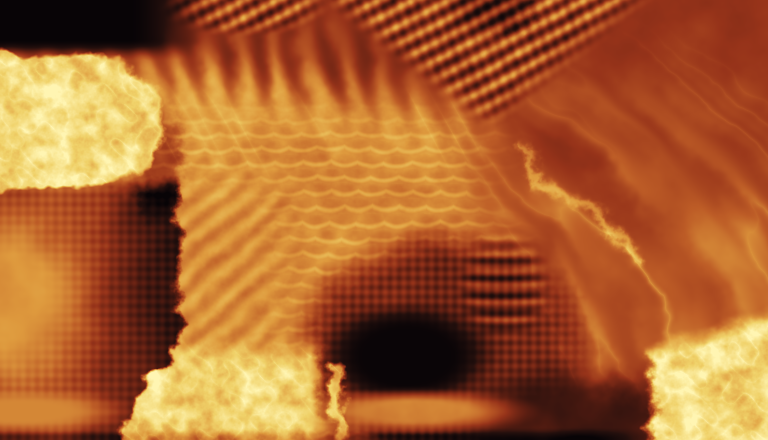
This background is drawn by a Shadertoy shader. Its source:

```glsl
// Abstract ember landscape: pale lobes, scaled amber hide, a dark hollow and woven ridges.

// Colour ramp, from cold to hot; heat is an index into it
const vec3 RAMP[8] = vec3[8](
    vec3(0.03, 0.015, 0.025), vec3(0.14, 0.06, 0.05), vec3(0.37, 0.12, 0.07),
    vec3(0.59, 0.20, 0.10), vec3(0.74, 0.36, 0.15), vec3(0.87, 0.60, 0.24),
    vec3(0.94, 0.82, 0.41), vec3(1.00, 0.96, 0.70));
const float BASE_HEAT = 3.1;
const float AMBER_HEAT = 4.85;
const float PALE_HEAT = 6.1;
const float HATCH_STEP = 0.041;
const float HATCH_SLOPE = 0.53;
const vec2 SCALE_SIZE = vec2(0.062, 0.034);
const float EDGE_ROUGHNESS = 0.05;
const float TAU = 6.2831853;

float hash(vec2 p) {
    vec3 q = fract(p.xyx * vec3(0.1031, 0.1030, 0.0973));
    q += dot(q, q.yzx + 33.33);
    return fract((q.x + q.y) * q.z);
}

float noise(vec2 p) {
    vec2 i = floor(p), f = fract(p);
    f = f * f * (3.0 - 2.0 * f);
    return mix(mix(hash(i), hash(i + vec2(1, 0)), f.x),
               mix(hash(i + vec2(0, 1)), hash(i + vec2(1, 1)), f.x), f.y);
}

float fbm(vec2 p) {
    float sum = 0.0, amp = 0.5;
    for (int i = 0; i < 4; i++) {
        sum += amp * noise(p);
        p = mat2(1.6, 1.2, -1.2, 1.6) * p + 7.3;
        amp *= 0.5;
    }
    return sum;
}

float below(float edge, float soft, float x) { return 1.0 - smoothstep(edge - soft, edge + soft, x); }
float above(float edge, float soft, float x) { return smoothstep(edge - soft, edge + soft, x); }

// Soft ellipse mask
float blob(vec2 p, vec2 centre, vec2 radius, float soft) {
    return below(1.0, soft, length((p - centre) / radius));
}

float segment(vec2 p, vec2 a, vec2 b) {
    vec2 d = b - a;
    return length(p - a - d * clamp(dot(p - a, d) / dot(d, d), 0.0, 1.0));
}

// Bright lower rims of overlapping scales in a brick layout
float scales(vec2 p) {
    vec2 g = p / SCALE_SIZE;
    g.x += 0.5 * mod(floor(g.y), 2.0);
    vec2 f = fract(g) - 0.5;
    float rim = abs(f.y + 0.25 - 0.9 * f.x * f.x);
    return below(0.13, 0.12, rim) - 0.4 * blob(f, vec2(0.0, 0.15), vec2(0.3), 0.6);
}

float ridge(float n) { return pow(1.0 - abs(2.0 * n - 1.0), 3.0); }

void mainImage(out vec4 fragColor, in vec2 fragCoord) {
    vec2 p = fragCoord / iResolution.y;
    p.x *= 1.7376 * iResolution.y / iResolution.x;
    float cloud = fbm(p * 9.0) - 0.47;
    float grain = fbm(p * 34.0) - 0.47;
    vec2 r = p + EDGE_ROUGHNESS * vec2(cloud + grain, fbm(p * 17.0 + 20.0) - 0.47);
    float heat = BASE_HEAT + cloud * 0.9;

    // Curved folds on the right
    float bend = p.x + 0.8 * p.y * p.y + 0.08 * cloud;
    float folds = ridge(noise(vec2(bend * 17.0, p.y * 3.0)));
    float foldArea = blob(p, vec2(1.43, 0.43), vec2(0.40, 0.37), 0.45);
    heat += foldArea * (0.35 + 1.15 * folds - 0.6 * noise(vec2(bend * 25.0, p.y * 4.0 + 9.0)));
    heat += 0.7 * blob(p, vec2(1.60, 0.35), vec2(0.25, 0.15), 0.7);
    float crease = min(segment(r, vec2(1.17, 0.67), vec2(1.23, 0.58)),
                   min(segment(r, vec2(1.23, 0.58), vec2(1.35, 0.525)),
                       segment(r, vec2(1.35, 0.525), vec2(1.45, 0.41))));
    heat += 1.5 * exp(-crease * crease * 9000.0);

    // Amber hide with fingers along its upper rim
    float fingers = sin((p.x + 0.25 * p.y) * TAU / 0.075 + 4.0 * cloud);
    float hide = below(0.80 + 0.025 * fingers, 0.08, p.y + 0.12 * (p.x - 0.7))
               * below(1.09, 0.14, p.x + 0.15 * cloud);
    float ribs = sin((p.y - 0.85 * p.x) * TAU / 0.066 + 5.0 * cloud);
    float ribArea = below(0.64, 0.10, p.x) * below(0.60, 0.08, p.y);
    float fan = ridge(noise(vec2((p.x + 0.55 * p.y) * 26.0, p.y * 3.0)));
    float amber = AMBER_HEAT + 0.8 * cloud + 0.7 * grain + 0.38 * ribs * ribArea
        + 0.5 * scales(p + 0.02 * cloud) * (1.0 - ribArea) * below(0.72, 0.10, p.y)
        + 0.5 * fan * above(0.63, 0.06, p.y);
    heat = mix(heat, amber, hide);
    heat += 0.55 * fingers * blob(p, vec2(0.64, 0.86), vec2(0.26, 0.09), 0.5);

    // Woven diagonal bars along the top
    float depth = 1.0 - p.y;
    float weave = above(0.76 + 1.25 * depth, 0.05, p.x) * below(1.43 - 1.2 * depth, 0.06, p.x);
    weave = max(weave, blob(p, vec2(0.55, 0.99), vec2(0.16, 0.06), 0.3));
    float bars = sin((p.y - HATCH_SLOPE * p.x) * TAU / HATCH_STEP + cloud);
    float knots = sin((p.x + 0.3 * p.y) * TAU / 0.026);
    heat = mix(heat, 3.3 + 1.4 * bars + 0.3 * knots + 1.5 * grain, weave);
    heat -= 1.2 * blob(r, vec2(1.12, 0.98), vec2(0.08, 0.05), 0.5);

    // Scaled arch, its black hollow and side slats
    float net = sin((p.x + p.y) * TAU / 0.042) * sin((p.x - p.y) * TAU / 0.042);
    heat = mix(heat, 2.4 + 0.55 * net + cloud, blob(r, vec2(1.0, 0.20), vec2(0.31, 0.25), 0.22));
    float slats = sin(p.y * TAU / 0.038 + 0.6 * sin(p.x * 18.0));
    heat += 1.0 * slats * blob(p, vec2(1.14, 0.35), vec2(0.09, 0.11), 0.3);
    heat = mix(heat, 0.1, blob(p, vec2(0.92, 0.19), vec2(0.16, 0.10), 0.38));

    // Dark floor and its glowing strip
    heat = mix(heat, 1.5 + cloud, blob(r, vec2(1.29, 0.03), vec2(0.25, 0.11), 0.45));
    heat = mix(heat, 4.6 + cloud, blob(p, vec2(0.94, 0.065), vec2(0.20, 0.04), 0.5));

    // Left hollow: sooty scaled rim around an orange glow
    float rimX = 0.405 - 0.14 * below(0.12, 0.13, p.y);
    float inside = below(rimX, 0.012, r.x) * below(0.58, 0.025, r.y);
    float hollow = 1.3 + 2.3 * below(0.26, 0.14, p.x) + 0.35 * net + 1.3 * cloud;
    hollow = mix(hollow, 4.9 + cloud, blob(p, vec2(0.02, 0.32), vec2(0.15, 0.17), 0.6));
    hollow = mix(hollow, 4.7, blob(p, vec2(0.05, 0.065), vec2(0.19, 0.04), 0.5));
    heat = mix(heat, hollow, inside);
    heat -= 1.5 * blob(r, vec2(0.36, 0.62), vec2(0.05, 0.11), 0.5);
    heat = mix(heat, 0.0, above(0.885, 0.025, p.y) * below(0.40, 0.11, p.x));

    // Pale crusted lobes
    float crust = PALE_HEAT + 2.4 * grain + 1.2 * cloud
        + 0.5 * ridge(noise(vec2(p.x - p.y, p.x + p.y) * vec2(20.0, 32.0)));
    vec2 lobe = abs((r - vec2(0.04, 0.725)) / vec2(0.32, 0.155));
    float pale = below(1.0, 0.10, pow(lobe.x, 3.0) + pow(lobe.y, 3.0));
    float mound = above(rimX, 0.012, r.x) * below(0.72, 0.025, r.x) * below(0.20, 0.04, r.y);
    float spike = below(0.015, 0.009, segment(r, vec2(0.77, 0.02), vec2(0.765, 0.17)));
    float bank = above(1.475, 0.018, r.x) * below(0.20 + 0.33 * (p.x - 1.48), 0.03, r.y);
    heat = mix(heat, crust, max(max(pale, mound * 0.9), max(spike * 0.8, bank)));
    heat -= 1.6 * below(0.015, 0.015, p.y) * below(1.4, 0.1, p.x);

    // Heat to colour
    vec3 colour = RAMP[0];
    for (int i = 1; i < 8; i++) colour = mix(colour, RAMP[i], clamp(heat - float(i) + 1.0, 0.0, 1.0));
    fragColor = vec4(colour, 1.0);
}
```
